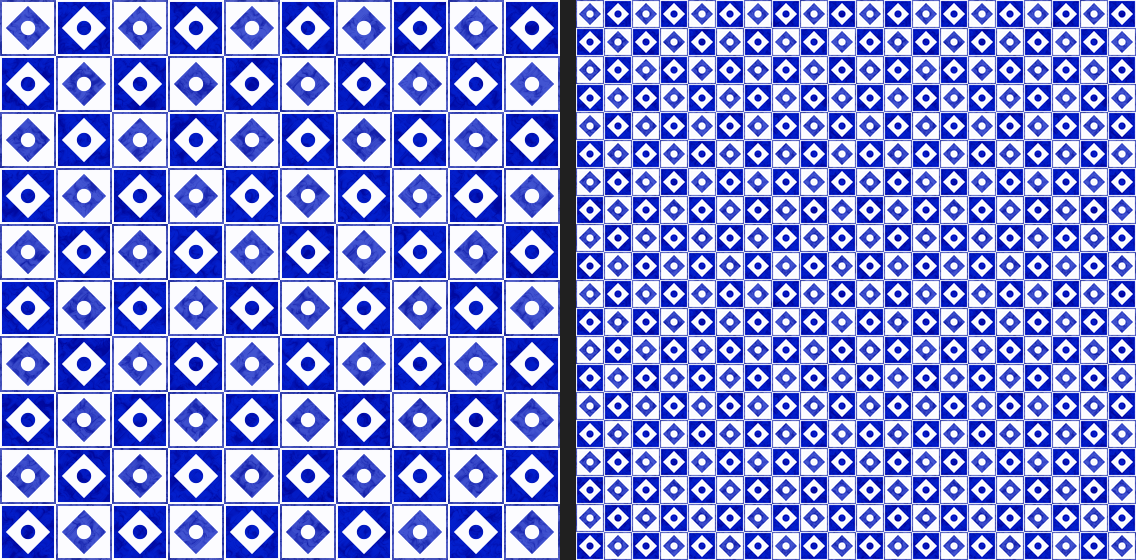
Left, the tile; right, the same tile 2 across and 2 down.
Reproduce this pattern procedurally as a Shadertoy shader.

```glsl
const float TAU = 6.2831853;
const float TILES = 10.0;
const float FRAME_WIDTH = 0.035;
const float DIAMOND_REACH = 0.396;
const float DOT_RADIUS = 0.128;

const vec3 WHITE = vec3(0.99, 0.99, 1.0);
const vec3 DEEP_LOW = vec3(0.0, 0.03, 0.62);
const vec3 DEEP_HIGH = vec3(0.01, 0.12, 0.80);
const vec3 SOFT_LOW = vec3(0.08, 0.13, 0.67);
const vec3 SOFT_HIGH = vec3(0.26, 0.33, 0.82);
const vec3 FRAME_LOW = vec3(0.10, 0.15, 0.60);
const vec3 FRAME_HIGH = vec3(0.32, 0.37, 0.78);

vec2 hash2(vec2 p) {
    vec3 q = fract(p.xyx * vec3(0.1031, 0.1030, 0.0973));
    q += dot(q, q.yzx + 33.33);
    return fract((q.xx + q.yz) * q.zy);
}

// Squared distance to the nearest feature point, wrapping after one canvas
float cellular(vec2 uv, float period) {
    vec2 p = uv * period;
    vec2 cell = floor(p);
    float nearest = 2.0;
    for (int y = -1; y <= 1; y++) {
        for (int x = -1; x <= 1; x++) {
            vec2 neighbour = cell + vec2(x, y);
            vec2 point = neighbour + hash2(mod(neighbour, period) + period);
            vec2 offset = point - p;
            nearest = min(nearest, dot(offset, offset));
        }
    }
    return nearest;
}

// Cloudy pigment: cellular octaves bent by periodic sines
float pigment(vec2 uv) {
    vec2 bend = sin(TAU * (uv.yx * 23.0 + uv * 11.0))
              + 0.6 * sin(TAU * (uv.yx * 47.0 - uv * 31.0));
    vec2 p = uv + 0.004 * bend;
    float cloud = 0.40 * cellular(p, 37.0)
                + 0.35 * cellular(p, 83.0)
                + 0.25 * cellular(p, 190.0);
    return smoothstep(0.55, 0.02, cloud);
}

float coverage(float dist, float pixel) {
    return smoothstep(0.6 * pixel, -0.6 * pixel, dist);
}

float squareDistance(vec2 p, float halfSide) {
    vec2 a = abs(p);
    return max(a.x, a.y) - halfSide;
}

float diamondDistance(vec2 p, float reach) {
    return (abs(p.x) + abs(p.y) - reach) * 0.70711;
}

// Layers frame, field, diamond and dot from the border inward
vec3 paintTile(vec2 p, float pixel, vec3 frame, vec3 field, vec3 diamond, vec3 dotColor) {
    vec3 color = mix(frame, field, coverage(squareDistance(p, 0.5 - FRAME_WIDTH), pixel));
    color = mix(color, diamond, coverage(diamondDistance(p, DIAMOND_REACH), pixel));
    return mix(color, dotColor, coverage(length(p) - DOT_RADIUS, pixel));
}

void mainImage(out vec4 fragColor, in vec2 fragCoord) {
    vec2 uv = fragCoord / iResolution.xy;
    vec2 tile = floor(uv * TILES);
    vec2 p = fract(uv * TILES) - 0.5;
    float pixel = TILES / min(iResolution.x, iResolution.y);

    // Uneven pigment, with a slight shift in strength per tile
    float tileShift = 0.24 * (hash2(tile + 7.0).x - 0.5);
    float tone = clamp(pigment(uv) + tileShift, 0.0, 1.0);
    vec3 deepBlue = mix(DEEP_LOW, DEEP_HIGH, tone);
    vec3 softBlue = mix(SOFT_LOW, SOFT_HIGH, tone);
    vec3 frameBlue = mix(FRAME_LOW, FRAME_HIGH, tone);

    // Checkerboard of deep and pale tiles
    bool isDeep = mod(tile.x + tile.y, 2.0) < 0.5;
    vec3 color = isDeep
        ? paintTile(p, pixel, WHITE, deepBlue, WHITE, deepBlue)
        : paintTile(p, pixel, frameBlue, WHITE, softBlue, WHITE);

    fragColor = vec4(color, 1.0);
}
```
